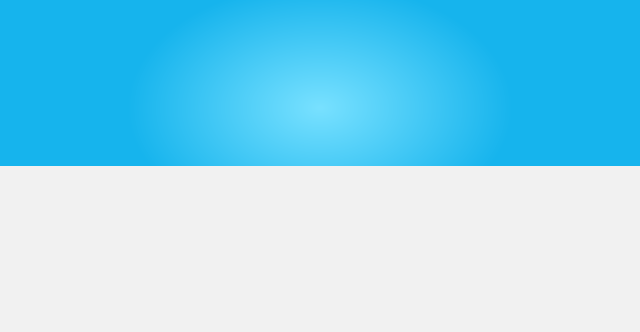
This background is drawn by a WebGL 1 fragment shader. Its source:

```glsl
precision highp float;

uniform vec2 u_resolution;

// Elliptical glow fading linearly from its centre to the sky colour
vec3 glowingSky(vec2 uv) {
  vec3 skyBlue = vec3(0.087, 0.706, 0.929);
  vec3 glowBlue = vec3(0.47, 0.88, 1.0);
  float reach = length((uv - vec2(0.5, 0.675)) / vec2(0.3, 0.375));
  return mix(glowBlue, skyBlue, clamp(reach, 0.0, 1.0));
}

void main() {
  vec2 uv = gl_FragCoord.xy / u_resolution;
  vec3 paleGray = vec3(0.945);

  // Smooth horizontal boundary, one pixel wide
  float skyMask = clamp((uv.y - 0.5) * u_resolution.y + 0.5, 0.0, 1.0);

  gl_FragColor = vec4(mix(paleGray, glowingSky(uv), skyMask), 1.0);
}
```
